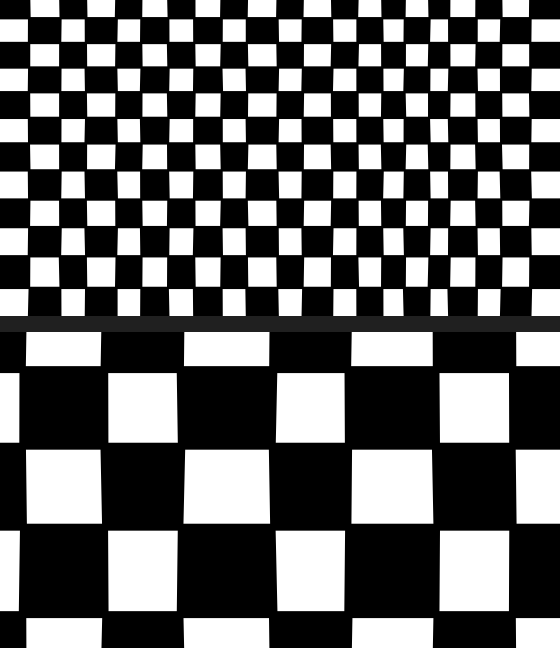
Top, the full canvas; bottom, a detail of the centre.
Reproduce this pattern procedurally as a WebGL 1 fragment shader.

```glsl
precision highp float;
// Checkerboard of 21 by 12 unevenly sized cells, white tiles on black.
// Grid lines follow a regular pitch bent by a few sine waves; each white
// tile is inset by a thin black margin and its sides lean very slightly.

uniform vec2 u_resolution;

#define COLUMNS 21
#define ROWS 12
#define MARGIN 0.044
#define LEAN 0.025
#define COLUMN_JITTER 0.03
#define ROW_JITTER 0.067
#define INK vec3(0.0)
#define PAPER vec3(1.0)

const float PI = 3.14159265;

float hash(vec2 cell) {
    return fract(sin(dot(cell, vec2(127.1, 311.7))) * 43758.55);
}

// Position of vertical grid line k, in mean column widths.
float columnLine(float k) {
    float a = PI * k / float(COLUMNS);
    float bend = 0.332 * sin(a) + 0.117 * sin(2.0 * a) - 0.073 * sin(3.0 * a)
               + 0.142 * sin(4.0 * a) - 0.027 * sin(5.0 * a);
    float alternate = cos(PI * k) * (1.0 + cos(2.0 * PI * (k - 3.0) / 7.0));
    return k + bend + COLUMN_JITTER * alternate;
}

// Position of horizontal grid line k, in mean row heights; rows shrink upward.
float rowLine(float k) {
    float u = k / float(ROWS);
    float a = PI * u;
    float bend = 0.25 * u + 0.402 * sin(a) + 0.024 * sin(2.0 * a)
               - 0.019 * sin(3.0 * a);
    float ripple = cos(2.0 * PI * (k - 1.0) / 3.0) * (1.0 - u) * (1.0 - u);
    return k + bend - ROW_JITTER * ripple;
}

// Antialiased coverage of a span between two lines, less the margins.
float spanCoverage(float x, vec2 lines, float pixel) {
    float inside = min(x - lines.x, lines.y - x) - MARGIN;
    return clamp(inside / pixel + 0.5, 0.0, 1.0);
}

void main() {
    vec2 cells = vec2(float(COLUMNS), float(ROWS));
    vec2 pixel = cells / u_resolution;
    vec2 p = gl_FragCoord.xy * pixel;

    // Find the enclosing lines; outermost cells run past the canvas.
    vec2 cell = vec2(0.0);
    vec2 xLines = vec2(-1.0, cells.x + 1.0);
    vec2 yLines = vec2(-1.0, cells.y + 1.0);
    for (int i = 1; i < COLUMNS; i++) {
        float line = columnLine(float(i));
        if (line <= p.x) {
            xLines.x = line;
            cell.x = float(i);
        } else {
            xLines.y = min(xLines.y, line);
        }
    }
    for (int i = 1; i < ROWS; i++) {
        float line = rowLine(float(i));
        if (line <= p.y) {
            yLines.x = line;
            cell.y = float(i);
        } else {
            yLines.y = min(yLines.y, line);
        }
    }

    // Tilt the left and right sides independently.
    float height = p.y - 0.5 * (yLines.x + yLines.y);
    vec2 tilt = vec2(hash(cell), hash(cell + 37.0)) - 0.5;
    xLines += LEAN * 2.0 * tilt * height;

    // Tiles are white where column and row have equal parity.
    float isWhite = 1.0 - mod(cell.x + cell.y, 2.0);
    float tile = isWhite * spanCoverage(p.x, xLines, pixel.x)
                         * spanCoverage(p.y, yLines, pixel.y);
    gl_FragColor = vec4(mix(INK, PAPER, tile), 1.0);
}
```
